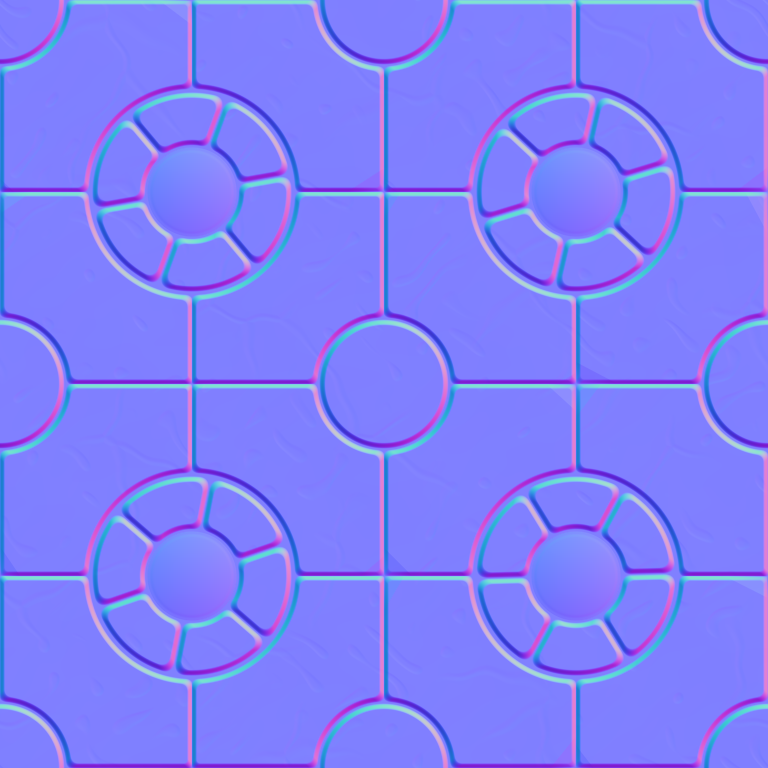
Give the GLSL for this texture map, as a Shadertoy shader.

```glsl
// Tangent-space normal map of carved stone paving: square tiles, plain round
// inlays and six-spoked wheels with domed hubs. Distances to the grooves build
// a height field; its slope, plus chips and faint cracks, becomes the colour.

const float TAU = 6.2831853;
const float TILE = 0.25;            // tile side, in canvas units
const float DISC_RADIUS = 0.0850;
const float WHEEL_RADIUS = 0.1318;
const float HUB_RADIUS = 0.0645;    // inner wall of the wheel segments
const float DOME_RADIUS = 0.0580;
const float LINE_HALF = 0.0024;     // half widths of the grooves
const float DISC_HALF = 0.0048;
const float WHEEL_HALF = 0.0058;
const float SPOKE_HALF = 0.0042;
const float WALL = 0.0037;          // half width of a groove wall
const float DEPTH = 0.0064;
const float FILLET = 0.010;         // rounding where tile grooves meet
const float SEGMENT_FILLET = 0.015; // rounding of the wheel segments
const float CROSS_FILLET = 0.006;   // rounding of plain line crossings
const float DOME_SLOPE = 0.18;
const float CHIP_SLOPE = 0.15;
const float CRACK_DEPTH = 0.00016;
const float DENT_DEPTH = 0.00020;
const float SWELL = 0.00016;
const float SAMPLE_STEP = 0.0009;
const vec4 WHEEL_TURN = vec4(19.0, 1.5, 10.0, 17.0); // degrees, lower left first

vec2 hash2(vec2 p) {
    vec3 q = fract(vec3(p.xyx) * vec3(0.1031, 0.1030, 0.0973));
    q += dot(q, q.yzx + 33.33);
    return fract((q.xx + q.yz) * q.zy);
}

float smoothMin(float a, float b, float k) {
    float h = max(k - abs(a - b), 0.0) / k;
    return min(a, b) - 0.25 * k * h * h;
}

// Gap between the two nearest cell points; zero along the cell borders.
float cellBorder(vec2 p, float period) {
    vec2 cell = floor(p), f = fract(p);
    float near = 8.0, second = 8.0;
    for (int y = -1; y <= 1; y++)
    for (int x = -1; x <= 1; x++) {
        vec2 o = vec2(x, y);
        float d = length(o + hash2(mod(cell + o, period)) - f);
        second = min(second, max(near, d));
        near = min(near, d);
    }
    return second - near;
}

// Faint cracks and sparse shallow dents over the stone faces.
float wear(vec2 p) {
    vec2 t = p * TAU;
    vec2 q = p + 0.012 * sin(t.yx * vec2(5.0, 4.0) + 1.3) + 0.003 * sin(t.yx * 17.0);
    float mask = smoothstep(0.0, 0.9, sin(t.x * 3.0 + 2.0 * sin(t.y * 2.0)));
    float crack = 1.0 - smoothstep(0.0, 0.08, cellBorder(q * 7.0, 7.0));
    vec2 s = q * TAU;
    float wave = sin(s.x * 9.0 + 2.0 * sin(s.y * 7.0)) * sin(s.y * 10.0 + 2.0 * sin(s.x * 8.0));
    float dent = smoothstep(0.65, 1.0, wave) * (1.0 - mask);
    float swell = sin(s.x * 4.0 + s.y * 3.0) + 0.5 * sin(s.x * 7.0 - s.y * 9.0);
    return -CRACK_DEPTH * crack * mask - DENT_DEPTH * dent + SWELL * swell;
}

// Slanted facets knocked off tile corners at the plain line crossings.
float chip(vec2 p) {
    vec2 g = p / TILE;
    vec2 k = 2.0 * floor(0.5 * vec2(g.x + g.y, g.x - g.y)) + 1.0;
    vec2 crossing = 0.5 * vec2(k.x + k.y, k.x - k.y);
    vec2 q = (g - crossing) * TILE;
    vec2 rnd = hash2(mod(crossing, 4.0) * 7.0 + sign(q) * 2.0 + 11.0);
    float angle = mix(0.45, 1.15, rnd.x);
    float size = 0.026 * smoothstep(0.2, 0.7, rnd.y);
    float cut = size - dot(abs(q), vec2(cos(angle), sin(angle)));
    return CHIP_SLOPE * max(cut, 0.0);
}

// Signed distance to the groove walls, positive on the raised stone.
float stoneDistance(vec2 p, vec2 wheel, float r) {
    vec2 toLine = abs(p - TILE * round(p / TILE));
    vec2 disc = p - 2.0 * TILE * round(p / (2.0 * TILE));
    float line = smoothMin(toLine.x, toLine.y, CROSS_FILLET) - LINE_HALF;
    float discOffset = length(disc) - DISC_RADIUS;
    float rim = abs(r - WHEEL_RADIUS) - WHEEL_HALF;

    if (r < WHEEL_RADIUS) {
        vec2 id = mod(floor(p / (2.0 * TILE)), 2.0);
        float turn = radians(WHEEL_TURN[int(id.x + 2.0 * id.y)]);
        float sector = TAU / 6.0;
        float a = mod(atan(wheel.y, wheel.x) - turn + 0.5 * sector, sector) - 0.5 * sector;
        float spoke = r * abs(sin(a)) - SPOKE_HALF;
        float edge = smoothMin(rim, spoke, SEGMENT_FILLET);
        return smoothMin(edge, r - HUB_RADIUS, FILLET);
    }
    float ring = abs(discOffset) - DISC_HALF;
    if (discOffset < 0.0) return ring;
    return smoothMin(smoothMin(line, ring, FILLET), rim, FILLET);
}

float height(vec2 p) {
    vec2 wheel = mod(p, 2.0 * TILE) - TILE;
    float r = length(wheel);
    float wall = smoothstep(-WALL, WALL, stoneDistance(p, wheel, r));
    float t = min(r / DOME_RADIUS, 1.0);
    float dome = 0.5 * DOME_SLOPE * DOME_RADIUS * (1.0 - t * t);
    float bevel = (r - 0.94 * DOME_RADIUS) / 0.0025;
    dome -= 0.00015 * exp(-bevel * bevel);
    return wall * (DEPTH + wear(p) - chip(p)) + dome;
}

void mainImage(out vec4 fragColor, in vec2 fragCoord) {
    vec2 p = fragCoord / iResolution.xy;
    vec2 e = vec2(SAMPLE_STEP, 0.0);
    vec2 slope = vec2(height(p + e.xy) - height(p - e.xy),
                      height(p + e.yx) - height(p - e.yx)) / (2.0 * SAMPLE_STEP);
    vec3 normal = normalize(vec3(-slope, 1.0));
    fragColor = vec4(0.5 + 0.5 * normal, 1.0);
}
```
